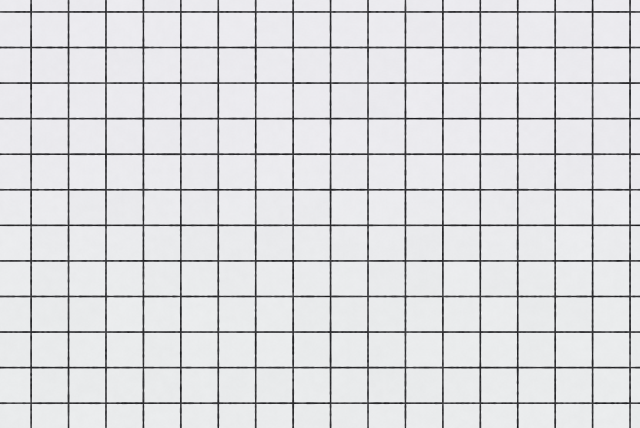
Write a WebGL 2 fragment shader that draws this pattern.

```glsl
#version 300 es
precision highp float;

#define PITCH vec2(0.08746, 0.0831)
#define OFFSET vec2(0.0727, 0.0580)
#define GROUT_WIDTH 0.0038
#define EDGE_WEAR 0.0007
#define GROUT_DARK vec3(0.10, 0.10, 0.11)
#define GROUT_WORN vec3(0.31, 0.31, 0.32)
#define TILE_LOW vec3(0.915, 0.922, 0.926)
#define TILE_HIGH vec3(0.920, 0.918, 0.934)
#define TILE_VARIATION 0.008
#define GRAIN 0.008

uniform vec2 u_resolution;
out vec4 fragColor;

float hash(vec2 p) {
    return fract(sin(dot(p, vec2(127.1, 311.7))) * 43758.5453);
}

float noise(vec2 p) {
    vec2 i = floor(p);
    vec2 f = fract(p);
    f = f * f * (3.0 - 2.0 * f);
    return mix(mix(hash(i), hash(i + vec2(1.0, 0.0)), f.x),
               mix(hash(i + vec2(0.0, 1.0)), hash(i + vec2(1.0, 1.0)), f.x), f.y);
}

// Coverage of a grout line with a slightly ragged edge
float groutLine(float dist, float along, float id, float pixel) {
    float ragged = (noise(vec2(along * 160.0, id * 7.3)) - 0.5) * EDGE_WEAR;
    float halfWidth = 0.5 * GROUT_WIDTH + ragged;
    return clamp((halfWidth - dist) / pixel + 0.5, 0.0, 1.0);
}

// Grout tone: each segment fades differently, with fine mottling
vec3 groutColor(vec2 p, vec2 segment) {
    float fade = 0.35 * hash(segment + 31.0);
    float patches = 0.35 * noise(p * 45.0 + 9.0);
    float mottle = 0.4 * noise(p * 260.0);
    return mix(GROUT_DARK, GROUT_WORN, clamp(fade + patches + mottle - 0.1, 0.0, 1.0));
}

void main() {
    vec2 p = gl_FragCoord.xy / u_resolution.y;
    float pixel = 1.0 / u_resolution.y;

    // Grid coordinates, nearest line and distance to it
    vec2 grid = (p - OFFSET) / PITCH;
    vec2 cell = floor(grid);
    vec2 nearest = floor(grid + 0.5);
    vec2 dist = abs(grid - nearest) * PITCH;

    // Glazed tile face
    vec3 color = mix(TILE_LOW, TILE_HIGH, smoothstep(0.2, 0.75, p.y));
    color += (hash(cell) - 0.5) * TILE_VARIATION;
    color += (noise(p * 70.0) + noise(p * 300.0) - 1.0) * GRAIN;

    // Vertical and horizontal grout
    float vertical = groutLine(dist.x, p.y, nearest.x, pixel);
    float horizontal = groutLine(dist.y, p.x, nearest.y + 50.0, pixel);
    color = mix(color, groutColor(p, vec2(nearest.x, cell.y)), vertical);
    color = mix(color, groutColor(p, vec2(cell.x, nearest.y) + 70.0), horizontal);

    fragColor = vec4(color, 1.0);
}
```
